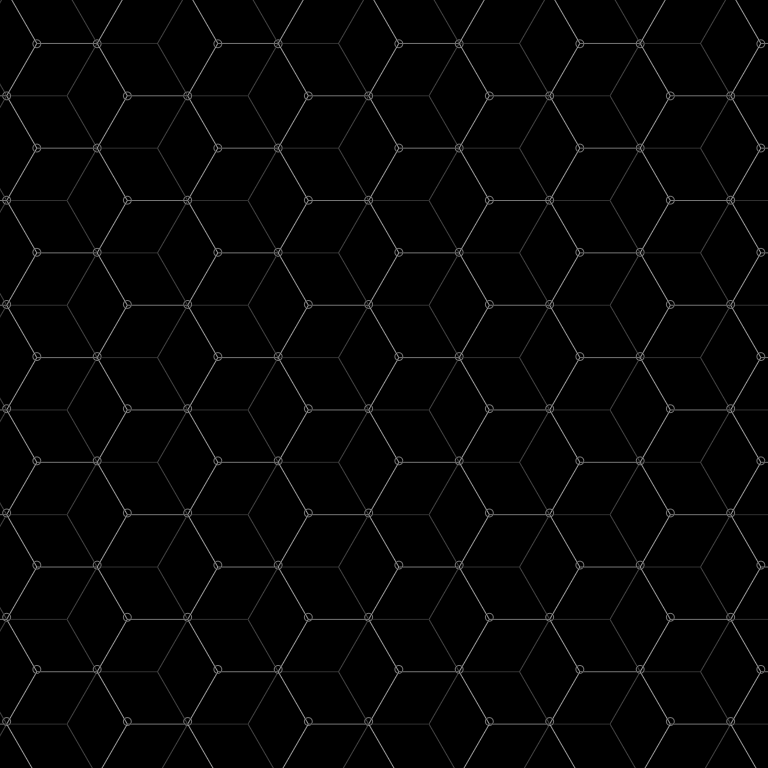
Write a WebGL 2 fragment shader that draws this pattern.

```glsl
#version 300 es
precision highp float;
// Thin grey honeycomb on black, with dim cube spokes in each cell and small rings on the corners.
uniform vec2 u_resolution;
out vec4 fragColor;

const vec2 HEX_PITCH = vec2(0.23568, 0.13635);
const vec2 HEX_ORIGIN = vec2(0.08724, 0.87526);
// The rings sit on a slightly tighter row pitch, so they drift off the corners.
const vec2 RING_PITCH = vec2(0.23568, 0.13577);
const vec2 RING_ORIGIN = vec2(0.08724, 0.87513);

const float LINE_WIDTH = 0.0013;
const float RING_RADIUS = 0.0051;
const float EDGE_SLANT_GREY = 0.60;
const float EDGE_FLAT_GREY = 0.46;
const float SPOKE_SLANT_GREY = 0.26;
const float SPOKE_FLAT_GREY = 0.19;
const float RING_GREY = 0.46;

// Offset from the nearest cell centre of a staggered lattice.
vec2 hexLocal(vec2 p, vec2 pitch) {
    vec2 a = mod(p + 0.5 * pitch, pitch) - 0.5 * pitch;
    vec2 b = mod(p, pitch) - 0.5 * pitch;
    return dot(a, a) < dot(b, b) ? a : b;
}

float segmentDistance(vec2 p, vec2 a, vec2 b) {
    vec2 ab = b - a;
    float t = clamp(dot(p - a, ab) / dot(ab, ab), 0.0, 1.0);
    return length(p - a - t * ab);
}

// Fraction of a pixel covered by a stroke; stays correct below one pixel.
float stroke(float d, float width, float pixel) {
    float outer = clamp(0.5 + (0.5 * width - d) / pixel, 0.0, 1.0);
    float inner = clamp(0.5 - (0.5 * width + d) / pixel, 0.0, 1.0);
    return outer - inner;
}

// Bright cell outline.
float hexEdges(vec2 q, vec2 pitch, float pixel) {
    vec2 side = vec2(pitch.x / 3.0, 0.0);
    vec2 corner = vec2(pitch.x / 6.0, 0.5 * pitch.y);
    vec2 folded = abs(q);
    float slant = segmentDistance(folded, side, corner);
    float flatEdge = segmentDistance(folded, corner, vec2(0.0, corner.y));
    return max(EDGE_SLANT_GREY * stroke(slant, LINE_WIDTH, pixel),
               EDGE_FLAT_GREY * stroke(flatEdge, LINE_WIDTH, pixel));
}

// Dim lines from the cell centre to the left and both right corners.
float cubeSpokes(vec2 q, vec2 pitch, float pixel) {
    vec2 leftCorner = vec2(-pitch.x / 3.0, 0.0);
    vec2 rightCorner = vec2(pitch.x / 6.0, 0.5 * pitch.y);
    float slant = segmentDistance(vec2(q.x, abs(q.y)), vec2(0.0), rightCorner);
    float flatSpoke = segmentDistance(q, vec2(0.0), leftCorner);
    return max(SPOKE_SLANT_GREY * stroke(slant, LINE_WIDTH, pixel),
               SPOKE_FLAT_GREY * stroke(flatSpoke, LINE_WIDTH, pixel));
}

// Small circle around every corner.
float cornerRings(vec2 q, vec2 pitch, float pixel) {
    vec2 folded = abs(q);
    float toSide = length(folded - vec2(pitch.x / 3.0, 0.0));
    float toCorner = length(folded - vec2(pitch.x / 6.0, 0.5 * pitch.y));
    float d = abs(min(toSide, toCorner) - RING_RADIUS);
    return RING_GREY * stroke(d, LINE_WIDTH, pixel);
}

void main() {
    float pixel = 1.0 / min(u_resolution.x, u_resolution.y);
    vec2 p = gl_FragCoord.xy * pixel;

    vec2 cell = hexLocal(p - HEX_ORIGIN, HEX_PITCH);
    vec2 ringCell = hexLocal(p - RING_ORIGIN, RING_PITCH);

    float grey = cubeSpokes(cell, HEX_PITCH, pixel);
    grey = max(grey, hexEdges(cell, HEX_PITCH, pixel));
    grey = max(grey, cornerRings(ringCell, RING_PITCH, pixel));
    fragColor = vec4(vec3(grey), 1.0);
}
```
